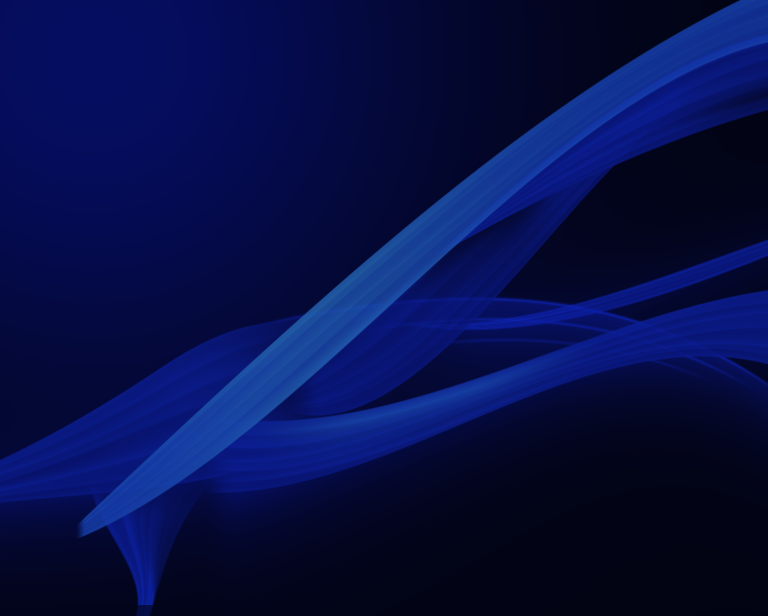
This background is drawn by a WebGL 2 fragment shader. Its source:

```glsl
#version 300 es
precision highp float;
// Translucent blue silk ribbons crossing a dark navy backdrop.
uniform vec2 u_resolution;
out vec4 fragColor;

vec2 hash2(vec2 p) {
  p = vec2(dot(p, vec2(127.1, 311.7)), dot(p, vec2(269.5, 183.3)));
  return 2.0 * fract(sin(p) * 43758.5) - 1.0;
}

float gradientNoise(vec2 p) {
  vec2 i = floor(p), f = p - i, w = f * f * (3.0 - 2.0 * f), o = vec2(1, 0);
  float low = mix(dot(hash2(i), f), dot(hash2(i + o), f - o), w.x);
  float high = mix(dot(hash2(i + o.yx), f - o.yx), dot(hash2(i + 1.0), f - 1.0), w.x);
  return mix(low, high, w.y);
}

// Cubic through four heights spaced evenly from a to b
float curve(float x, float a, float b, vec4 y) {
  float u = 3.0 * (x - a) / (b - a);
  vec3 d = y.yzw - y.xyz;
  return y.x + u * (d.x + (u - 1.0) * ((d.y - d.x) / 2.0 + (u - 2.0) * (d.z - 2.0 * d.y + d.x) / 6.0));
}

float smoothMin(float a, float b, float k) {
  float h = max(k - abs(a - b), 0.0) / k;
  return min(a, b) - h * h * k * 0.25;
}

// Fades in after a and out after b
float span(float x, float a, float b, float fade) {
  return smoothstep(a, a + fade, x) * (1.0 - smoothstep(b, b + fade, x));
}

float thread(float d, float width) { return exp(-d * d / (width * width)); }

// Returns coverage, folded sheen and the halo around the lower edge
vec3 ribbon(vec2 p, float lo, float hi, float seed) {
  float aa = 1.2 / u_resolution.x;
  float cover = smoothstep(-aa, aa, p.y - lo) * smoothstep(-aa, aa, hi - p.y);
  float v = (p.y - lo) / max(hi - lo, 0.004);
  float sheen = 0.25 + 0.35 * gradientNoise(vec2(p.x * 4.0 + seed, v * 5.0));
  for (int i = 0; i < 5; i++) {
    float k = float(i);
    float fold = 0.08 + 0.19 * k + 0.22 * gradientNoise(vec2(p.x * 2.5 + seed, k * 3.7 + seed));
    float d = v - fold;
    sheen += 0.3 * smoothstep(-0.02, 0.02, d) * exp(-max(d, 0.0) * 6.0);
  }
  sheen += 0.35 * exp(-abs(hi - p.y) / 0.005) + 0.3 * exp(-abs(p.y - lo) / 0.004);
  return vec3(cover, clamp(sheen, 0.0, 1.2), exp(-abs(p.y - lo) / 0.05));
}

void main() {
  vec2 p = gl_FragCoord.xy / u_resolution.x;
  float x = p.x, y = p.y;
  vec3 deep = vec3(0.025, 0.06, 0.39), blue = vec3(0.05, 0.14, 0.66);
  vec3 light = vec3(0.10, 0.29, 0.67), teal = vec3(0.17, 0.47, 0.68);

  // Backdrop, lit from the upper left
  vec2 toLamp = p - vec2(0.12, 0.73);
  vec3 col = vec3(0.008, 0.012, 0.07) + vec3(0.012, 0.04, 0.31) * exp(-4.5 * dot(toLamp, toLamp));

  // Left wing, continuing as an arc to the right
  float arc = curve(x, 0.273, 1.0, vec4(0.367, 0.408, 0.401, 0.302));
  float wingHi = smoothMin(curve(x, 0.0, 0.273, vec4(0.203, 0.25, 0.305, 0.367)), arc, 0.03);
  float wingLo = curve(x, 0.0, 0.43, vec4(0.148, 0.161, 0.182, 0.227));
  vec3 r = ribbon(p, wingLo, wingHi, 1.3);
  float wing = 1.0 - smoothstep(0.22, 0.52, x);
  col += vec3(0.01, 0.03, 0.2) * r.z * wing;
  col = mix(col, mix(deep, blue, r.y), r.x * 0.85 * wing);

  // Thin arcs and the veil beneath them
  float veil = smoothstep(-0.002, 0.002, arc - y) * exp(-max(arc - y, 0.0) / 0.06);
  col += vec3(0.015, 0.04, 0.22) * veil * smoothstep(0.4, 0.5, x);
  for (int i = 0; i < 3; i++) {
    float k = float(i);
    float line = arc - k * (0.028 - 0.025 * (x - 0.6));
    col += blue * thread(y - line, 0.0022) * span(x, 0.33 + 0.1 * k, 0.95 - 0.05 * k, 0.1) * (0.4 - 0.1 * k);
  }

  // Narrow streaks at the middle right
  float streakLo = curve(x, 0.495, 1.0, vec4(0.385, 0.375, 0.409, 0.469));
  float streakHi = curve(x, 0.495, 1.0, vec4(0.386, 0.388, 0.431, 0.490));
  r = ribbon(p, streakLo, streakHi, 6.1);
  col = mix(col, mix(deep, blue, r.y), r.x * 0.7 * smoothstep(0.49, 0.56, x));
  col += vec3(0.005, 0.015, 0.1) * r.z * smoothstep(0.5, 0.65, x);

  // Wide curtain hanging behind the main ribbon
  float mainLo = curve(x, 0.104, 1.0, vec4(0.102, 0.309, 0.576, 0.747));
  float mainHi = curve(x, 0.104, 1.0, vec4(0.122, 0.398, 0.641, 0.819));
  float bandLo = curve(x, 0.56, 1.0, vec4(0.464, 0.543, 0.609, 0.659));
  float curtainLo = curve(x, 0.39, 0.9, vec4(0.263, 0.331, 0.510, 0.676));
  r = ribbon(p, curtainLo, mainLo + 0.01, 3.4);
  float pocket = exp(-abs(bandLo - y) / 0.035) * span(x, 0.5, 0.66, 0.08);
  col = mix(col, mix(deep, blue, r.y * 0.8), r.x * 0.8 * (1.0 - 0.85 * pocket) * span(x, 0.37, 0.87, 0.05));

  // Blue band under the upper right of the main ribbon
  r = ribbon(p, bandLo, mainLo + 0.01, 8.2);
  float shade = 0.6 * exp(-abs(y - bandLo - 0.02) / 0.02) * smoothstep(0.85, 1.0, x);
  col = mix(col, mix(deep, blue, r.y), r.x * (0.9 - shade) * smoothstep(0.55, 0.6, x));

  // Lower ribbon sweeping out to the right
  float sweepLo = curve(x, 0.27, 1.0, vec4(0.161, 0.214, 0.310, 0.328));
  float sweepHi = curve(x, 0.27, 1.0, vec4(0.259, 0.277, 0.357, 0.424));
  r = ribbon(p, sweepLo, sweepHi, 4.7);
  float sweepIn = smoothstep(0.26, 0.31, x);
  col += vec3(0.008, 0.025, 0.17) * r.z * sweepIn * (1.0 - 0.5 * x);
  col = mix(col, mix(deep, blue, r.y), r.x * 0.88 * sweepIn);
  float gloss = exp(-abs(sweepHi - 0.012 - y) / 0.016) * span(x, 0.28, 0.6, 0.2);
  col = mix(col, light, r.x * gloss * 0.75);

  // Tail dropping to the bottom edge
  float tailLeft = curve(y, 0.0, 0.17, vec4(0.177, 0.171, 0.141, 0.117));
  float tailRight = curve(y, 0.0, 0.17, vec4(0.195, 0.212, 0.234, 0.271));
  r = ribbon(p.yx, tailLeft, tailRight, 2.6);
  float tailSide = 1.0 - 0.65 * smoothstep(tailLeft + 0.02, tailRight, x);
  col = mix(col, mix(deep, blue, r.y), r.x * tailSide * (1.0 - smoothstep(0.12, 0.19, y)));

  // Main diagonal ribbon, brightest near its middle
  r = ribbon(p, mainLo, mainHi, 5.5);
  float hot = thread(x - 0.43, 0.2);
  vec3 body = mix(mix(blue, light, 0.35 + 0.5 * r.y), teal, hot * (0.2 + 0.5 * r.y));
  col = mix(col, body, r.x * (0.78 + 0.12 * r.y) * smoothstep(0.098, 0.112, x));
  fragColor = vec4(col, 1.0);
}
```
